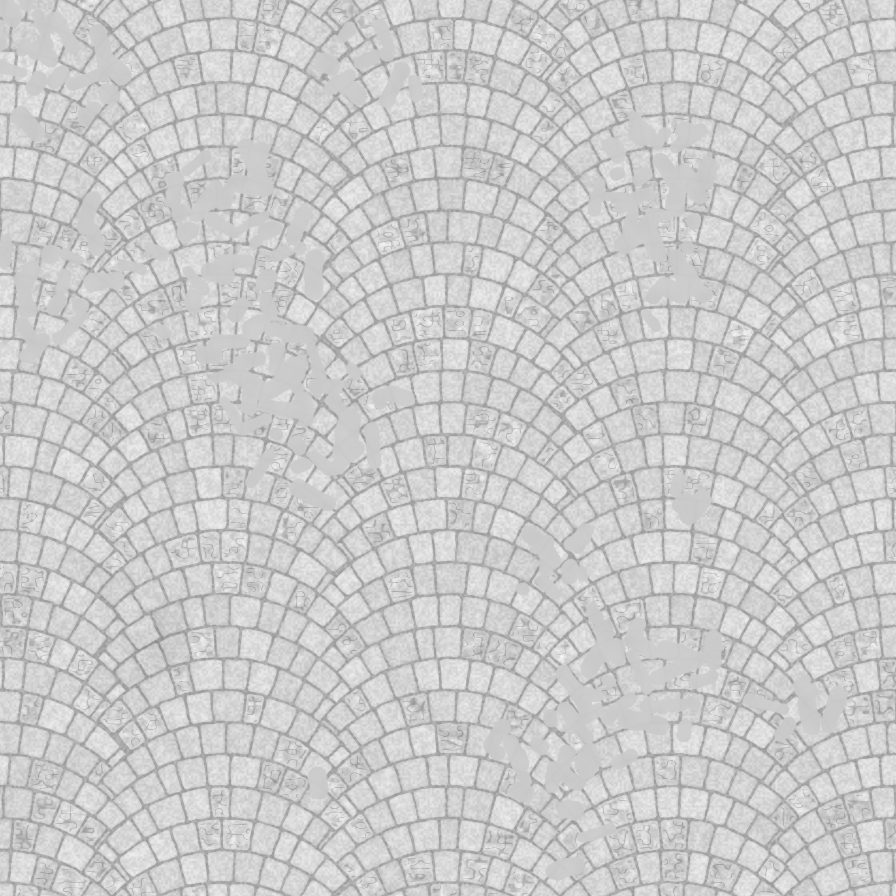
A Shadertoy shader for this texture:

```glsl
const float COLUMNS = 4.0;
const float ROWS = 28.0;
const float RADIUS = 0.177;       // radius of every arched course
const float STONE_WIDTH = 0.029;

float hash(vec2 p) {
    vec3 q = fract(p.xyx * 0.1031);
    q += dot(q, q.yzx + 33.33);
    return fract((q.x + q.y) * q.z);
}

float noise(vec2 p) {
    vec2 i = floor(p), f = fract(p);
    f = f * f * (3.0 - 2.0 * f);
    return mix(mix(hash(i), hash(i + vec2(1, 0)), f.x),
               mix(hash(i + vec2(0, 1)), hash(i + vec2(1, 1)), f.x), f.y);
}

// Vertical component of the arch normal, in units of the radius
float archRise(float x, float column) {
    float dx = (x - column / COLUMNS) / RADIUS;
    return sqrt(max(1.0 - dx * dx, 0.0));
}

// Continuous course number of a point, seen from one column of arches
float courseAt(vec2 p, float column) {
    return (p.y + 0.0025 + RADIUS * (1.0 - archRise(p.x, column))) * ROWS + 0.5;
}

float joint(float i, vec2 course) {
    return i + 0.36 * (hash(vec2(i, course.x * 37.0 + course.y) + 71.0) - 0.5);
}

// Distance to the nearest joint; also returns the identity of the stone
float stoneDistance(vec2 p, out vec2 id) {
    float own = floor(p.x * COLUMNS + 0.5);
    float other = own + (p.x * COLUMNS > own ? 1.0 : -1.0);
    float u = courseAt(p, own), v = courseAt(p, other);

    // Courses of adjoining arches interlock by turns in the valley
    float k = floor(u);
    float owner = min(own, other) + mod(k, 2.0);
    if (k == floor(v) && owner != own) {
        float t = own; own = other; other = t;
        t = u; u = v; v = t;
    }
    float valley = (v - k - (owner == own ? 0.0 : 1.0)) / ROWS
                 * max(archRise(p.x, other), 0.5);
    float bed = min(fract(u), 1.0 - fract(u)) / ROWS * archRise(p.x, own);

    // Radial joints with uneven spacing
    vec2 course = vec2(own, k);
    vec2 q = p - vec2(own / COLUMNS, k / ROWS - 0.0025 - RADIUS);
    float s = atan(q.x, q.y) * RADIUS / STONE_WIDTH + hash(course + 19.0);
    float i = floor(s);
    if (s < joint(i, course)) i -= 1.0;
    else if (s > joint(i + 1.0, course)) i += 1.0;
    float side = min(s - joint(i, course), joint(i + 1.0, course) - s) * STONE_WIDTH;

    id = vec2(i + own * 41.0, k) + 100.0;
    float a = min(bed, valley);
    float h = max(0.004 - abs(a - side), 0.0);
    return min(a, side) - h * h / 0.016;   // rounded corners
}

// Density of the worn patches
float patchDensity(vec2 p) {
    const vec3 patches[14] = vec3[14](
        vec3(.06, .94, .09), vec3(.41, .92, .07), vec3(.27, .74, .11), vec3(.07, .68, .09),
        vec3(.27, .60, .10), vec3(.35, .54, .12), vec3(.735, .80, .10), vec3(.75, .67, .05),
        vec3(.63, .365, .06), vec3(.77, .44, .045), vec3(.71, .24, .10), vec3(.63, .16, .09),
        vec3(.88, .21, .06), vec3(.65, .07, .05));
    float density = 0.0;
    for (int i = 0; i < 14; i++) {
        vec2 d = (p - patches[i].xy) / patches[i].z;
        density = max(density, 1.15 * (1.0 - dot(d, d)));
    }
    return density;
}

// Scattered capsules, dense within the worn patches
float smearDistance(vec2 p) {
    float d = 1.0;
    vec2 cell = floor(p * 34.0);
    for (int y = -1; y <= 1; y++)
    for (int x = -1; x <= 1; x++) {
        vec2 c = cell + vec2(x, y) + 200.0;
        vec2 center = (c - 200.0 + vec2(hash(c), hash(c + 57.0))) / 34.0;
        if (hash(c + 113.0) > patchDensity(center)) continue;
        float angle = 6.2832 * hash(c + 171.0);
        vec2 axis = vec2(cos(angle), sin(angle)), q = p - center;
        float reach = 0.021 * hash(c + 233.0);
        q -= axis * clamp(dot(q, axis), -reach, reach);
        d = min(d, length(q) - mix(0.006, 0.0105, hash(c + 307.0)));
    }
    return d + 0.004 * (noise(p * 75.0) - 0.5);
}

void mainImage(out vec4 fragColor, in vec2 fragCoord) {
    vec2 p = fragCoord / iResolution.y;
    float pixel = 1.0 / iResolution.y;
    vec2 id;
    float d = stoneDistance(p + 0.0012 * (vec2(noise(p * 110.0), noise(p * 110.0 + 50.0)) - 0.5), id);
    float grain = noise(p * 420.0) - 0.5, mottling = noise(p * 150.0 + 9.0) - 0.5;

    // Dressed stones, some with a split and cracked face
    float stone = 0.845 + 0.05 * (hash(id) - 0.5) + 0.09 * grain + 0.05 * mottling;
    float ridge = abs(noise(p * vec2(120, 190) + id * 3.7) - 0.5);
    float split = step(0.72, hash(id + 67.0)) * smoothstep(0.002, 0.005, d);
    stone -= split * (0.02 + 0.13 * (1.0 - smoothstep(0.0, 0.12, ridge)) - 0.1 * mottling);
    stone -= 0.05 * (1.0 - smoothstep(0.001, 0.004, d));

    // Mortar, dark smudge and pale smears
    float mortar = 0.66 + 0.12 * grain;
    float width = 0.0013 + 0.0007 * mottling;
    float shade = mix(mortar, stone, smoothstep(width - 0.6 * pixel, width + 0.6 * pixel, d));
    vec2 smudge = (p - vec2(0.18, 0.28)) / 0.06;
    shade -= 0.08 * exp(-dot(smudge, smudge)) * noise(p * 35.0);
    float smear = 0.795 + 0.025 * (noise(p * 60.0) - 0.5);
    shade = mix(shade, smear, 0.95 * (1.0 - smoothstep(-pixel, pixel, smearDistance(p))));
    fragColor = vec4(vec3(shade), 1.0);
}
```
